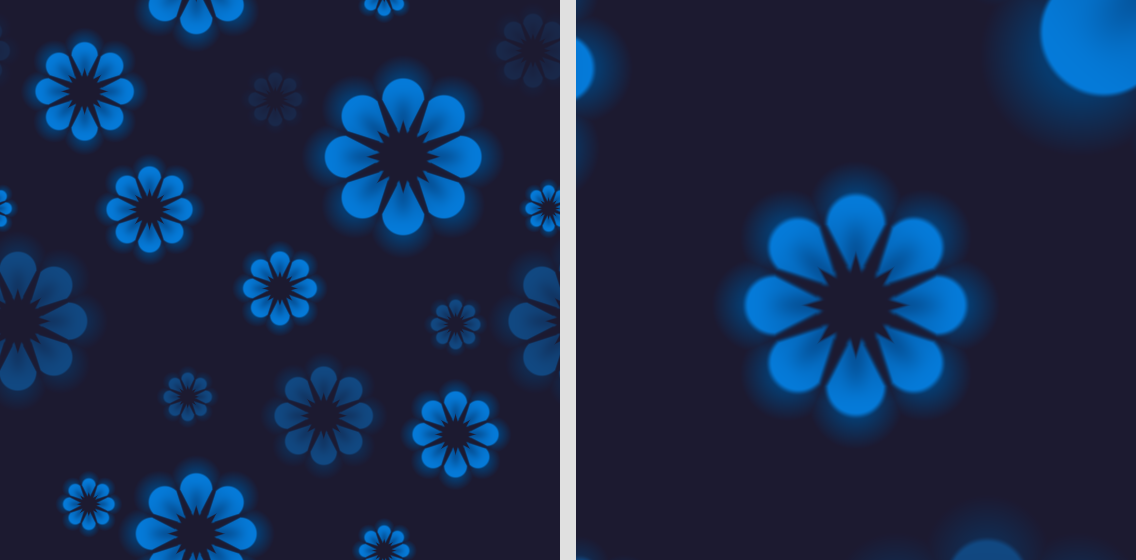
Left, the full canvas; right, a detail of the centre.
Reproduce this pattern procedurally as a WebGL 1 fragment shader.

```glsl
precision highp float;
// Glowing blue eight-petalled flowers scattered over a dark indigo ground, tiling.
uniform vec2 u_resolution;

const float COUNT = 15.0;

// Teardrop along x: a small round base swelling into a round head.
float teardrop(vec2 p, float baseX, float baseRadius, float headX, float headRadius) {
  float t = clamp((p.x - baseX) / (headX - baseX), 0.0, 1.0);
  return length(p - vec2(mix(baseX, headX, t), 0.0)) - mix(baseRadius, headRadius, t);
}

// Whole-number remainder, safe against rounding.
float remainder(float i, float n) {
  return floor(mod(i + 0.5, n));
}

// Three large flowers; medium ones shrink beside a larger neighbour; the rest are small.
float flowerRadius(float i) {
  float kind = remainder(i, 5.0);
  float group = floor((i + 0.5) / 5.0);
  if (kind < 0.5) return 0.14 - 0.016 * group;
  if (kind > 1.5 && kind < 3.5) {
    float host = remainder(group + (kind < 2.5 ? 1.0 : 0.0), 3.0);
    return 0.066 + 0.011 * host;
  }
  return 0.032 + 0.02 * fract(i * 0.618);
}

// Most flowers are vivid, some are half faded and a few are barely there.
float flowerOpacity(float i) {
  if (remainder(i, 8.0) == 3.0) return 0.15;
  return remainder(i, 4.0) == 1.0 ? 0.48 : 1.0;
}

// Skewed lattice that wraps on the unit square, loosened by a wobble.
vec2 flowerCenter(float i) {
  return vec2(0.72) + i * vec2(1.0, -4.0) / COUNT + 0.04 * sin(i * vec2(2.4, 4.1));
}

// Colour and coverage of a flower whose petal tips lie at distance 1.
vec4 flower(vec2 q, float blur) {
  float sector = radians(45.0);
  float rho = length(q);
  float angle = abs(mod(atan(q.y, q.x + 1e-5) + 0.5 * sector, sector) - 0.5 * sector);
  vec2 p = rho * vec2(cos(angle), sin(angle));

  // Soft halo made of wider petals
  float haloDepth = -teardrop(p, 0.36, 0.12, 0.87, 0.43);
  float halo = 0.92 * clamp(haloDepth / 0.27, 0.0, 1.0);

  // Crisp petals, darker along the base of their axis
  float petalDist = teardrop(p, 0.36, 0.08, 0.73, 0.27);
  float petal = 1.0 - smoothstep(-blur, blur, petalDist);
  float streak = (1.0 - smoothstep(0.0, 0.17, p.y)) * (1.0 - smoothstep(0.42, 0.88, p.x));
  float light = (0.65 + 0.35 * smoothstep(0.5, 0.98, rho)) * (1.0 - 0.75 * streak);
  vec3 petalColor = mix(vec3(0.02, 0.29, 0.55), vec3(0.02, 0.48, 0.85), light);

  // Dark sixteen-pointed heart
  float heart = 0.31 + 0.15 * (1.0 - abs(sin(8.0 * angle)));
  float soft = blur + 0.02;
  float open = smoothstep(heart - soft, heart + soft, rho);

  vec3 color = mix(vec3(0.02, 0.24, 0.45), petalColor, petal);
  return vec4(color, mix(halo, 1.0, petal) * open);
}

void main() {
  vec2 uv = gl_FragCoord.xy / u_resolution;
  float edge = max(0.0022, 1.0 / u_resolution.y);
  vec3 color = vec3(0.11, 0.10, 0.19);

  for (float i = 0.0; i < COUNT; i++) {
    float radius = flowerRadius(i);
    vec2 offset = fract(uv - flowerCenter(i) + 0.5) - 0.5;
    vec4 bloom = flower(offset / radius, edge / radius);
    color = mix(color, bloom.rgb, bloom.a * flowerOpacity(i));
  }
  gl_FragColor = vec4(color, 1.0);
}
```
